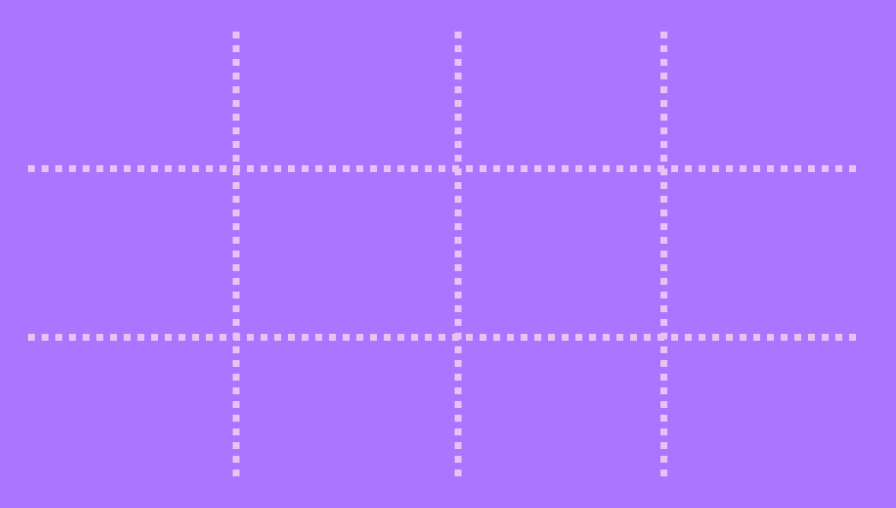
Reproduce this pattern procedurally as a Shadertoy shader.

```glsl
// Two rows and three columns of pale square dots crossing on a flat violet ground.

// All lengths are fractions of the canvas height.
const vec3  GROUND_COLOR = vec3(0.67, 0.46, 1.0);
const vec3  DOT_COLOR    = vec3(0.91, 0.76, 0.95);
const float DOT_SIZE     = 0.01356;
const float DOT_PITCH    = 0.02694;
const float ROW_START    = 0.0618;   // centre of the leftmost dot in a row
const float COLUMN_START = 0.069;    // centre of the lowest dot in a column
const float ROW_DOTS     = 61.0;
const float COLUMN_DOTS  = 33.0;
const int   ROWS         = 2;
const int   COLUMNS      = 3;
const float ROW_Y[ROWS]       = float[](0.336, 0.668);
const float COLUMN_X[COLUMNS] = float[](0.4648, 0.9018, 1.3069);

// Antialiased coverage of a square dot; offset is measured from its centre.
float squareDot(vec2 offset, float pixel) {
    vec2 edge = 0.5 * DOT_SIZE - abs(offset);
    vec2 coverage = clamp(edge / pixel + 0.5, 0.0, 1.0);
    return coverage.x * coverage.y;
}

// Line of evenly spaced dots: x runs along the line, y across it.
float dottedLine(vec2 p, float count, float pixel) {
    float index = clamp(round(p.x / DOT_PITCH), 0.0, count - 1.0);
    return squareDot(vec2(p.x - index * DOT_PITCH, p.y), pixel);
}

void mainImage(out vec4 fragColor, in vec2 fragCoord) {
    float pixel = 1.0 / iResolution.y;
    vec2 p = fragCoord * pixel;
    float dots = 0.0;

    // Horizontal lines
    for (int i = 0; i < ROWS; i++) {
        vec2 along = p - vec2(ROW_START, ROW_Y[i]);
        dots = max(dots, dottedLine(along, ROW_DOTS, pixel));
    }

    // Vertical lines, with the axes swapped
    for (int i = 0; i < COLUMNS; i++) {
        vec2 along = p.yx - vec2(COLUMN_START, COLUMN_X[i]);
        dots = max(dots, dottedLine(along, COLUMN_DOTS, pixel));
    }

    fragColor = vec4(mix(GROUND_COLOR, DOT_COLOR, dots), 1.0);
}
```
